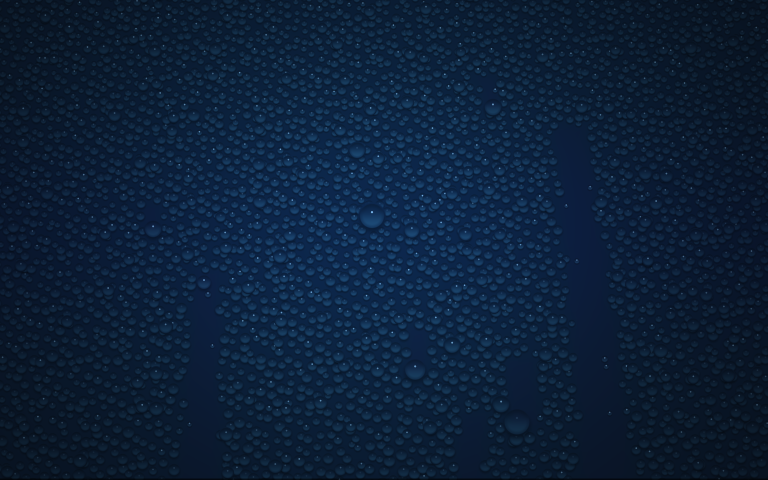
Write a WebGL 1 fragment shader that draws this texture.

```glsl
precision highp float;
// Water beads condensed on dark blue glass, lit by a soft central glow.
// A turned, jittered hex grid scatters the beads; run-off tracks clear
// strips of it, then medium and large drops are laid on top.

uniform vec2 u_resolution;

#define DENSITY 41.0
#define DENSITY_RISE 16.0
#define GRID_TURN 0.42
#define JITTER 0.56
#define SHADOW 0.30
#define GLINT 0.75
#define MEDIUM_CELL 0.062
#define GLOW_CENTER vec2(0.77, 0.53)
#define GLOW_SIZE vec2(0.64, 0.55)
#define EDGE_COLOR vec3(0.030, 0.064, 0.112)
#define GLOW_COLOR vec3(0.050, 0.160, 0.292)
#define SHEEN_COLOR vec3(0.056, 0.122, 0.146)

float hash(vec2 p) {
  vec3 q = fract(vec3(p.xyx) * 0.1031);
  q += dot(q, q.yzx + 33.33);
  return fract((q.x + q.y) * q.z);
}

vec2 hash2(vec2 p) {
  return vec2(hash(p + 17.3), hash(p + 71.9));
}

float glowAt(vec2 p) {
  vec2 g = (p - GLOW_CENTER) / GLOW_SIZE;
  return exp(-dot(g, g));
}

// Approximate signed distance to one leaning, widening track.
float track(vec2 p, vec2 top, float bottom, float lean, float w, float spread) {
  float t = top.y - p.y;
  float side = abs(p.x - top.x - lean * t) - w - spread * t;
  return max(side, max(-t, bottom - p.y));
}

float tracks(vec2 p) {
  p.x += 0.004 * sin(p.y * 37.0) + 0.002 * sin(p.y * 91.0);
  float d = track(p, vec2(1.188, 0.735), -0.1, 0.11, 0.030, 0.028);
  d = min(d, track(p, vec2(0.434, 0.435), -0.1, -0.045, 0.024, 0.036));
  d = min(d, track(p, vec2(1.088, 0.250), 0.11, 0.0, 0.027, 0.02));
  d = min(d, track(p, vec2(0.982, 0.135), -0.1, 0.0, 0.022, 0.05));
  d = min(d, track(p, vec2(0.868, 0.315), 0.22, 0.0, 0.018, 0.03));
  d = min(d, track(p, vec2(1.008, 0.840), 0.77, 0.25, 0.015, 0.03));
  return min(d, track(p, vec2(0.317, 0.570), 0.51, 0.0, 0.014, 0.03));
}

// Shadow below, dark upper body, bright lower crescent and a small glint.
void drawDrop(inout vec3 color, vec3 ground, float glow, vec2 offset, float r, float seed) {
  float px = 1.0 / u_resolution.y;
  vec2 v = offset / r;
  float d = length(v);
  float aa = 0.8 * px / r;
  float below = length(v + vec2(0.0, 0.28));
  color *= 1.0 - SHADOW * (1.0 - smoothstep(0.65, 1.4, below));
  float cover = 1.0 - smoothstep(1.0 - aa, 1.0 + aa, d);
  float crescent = (1.0 - smoothstep(-0.7, 0.6, v.y)) * (1.0 - 0.6 * smoothstep(0.65, 1.0, d));
  float topRim = smoothstep(0.0, 0.9, v.y) * smoothstep(0.4, 1.0, d);
  vec3 body = ground * (0.98 - 0.24 * topRim);
  body += SHEEN_COLOR * (0.24 + 0.76 * glow) * (0.10 + crescent);
  float spot = length(offset - vec2(0.0, 0.32 * r));
  float spotSize = 0.0011 + 0.04 * r;
  float glint = 1.0 - smoothstep(spotSize - 0.6 * px, spotSize + 0.7 * px, spot);
  body += vec3(0.55, 0.72, 0.8) * glint * GLINT * (0.14 + 0.86 * pow(seed, 7.0)) * (0.4 + 0.6 * glow);
  color = mix(color, body, cover);
}

// A drop that first wipes the small beads around it.
void bigDrop(inout vec3 color, vec3 ground, float glow, vec2 offset, float r, float seed) {
  float wipe = 1.0 - smoothstep(1.05, 1.25, length(offset) / r);
  color = mix(color, ground, wipe);
  drawDrop(color, ground, glow, offset, r, seed);
}

void main() {
  vec2 p = gl_FragCoord.xy / u_resolution.y;
  float glow = glowAt(p);
  vec3 ground = mix(EDGE_COLOR, GLOW_COLOR, glow);
  ground += vec3(0.0, -0.004, 0.014) * exp(-pow((p.y - 0.52) / 0.2, 2.0));
  ground += vec3(0.006, -0.006, 0.004) * (1.0 - smoothstep(-0.015, 0.01, tracks(p))) * (0.3 + glow);
  vec3 color = ground;

  // Small beads, packed tighter toward the top.
  float f = DENSITY + DENSITY_RISE * p.y;
  vec2 q = vec2((p.x - 0.8) * f, (DENSITY + 0.5 * DENSITY_RISE * p.y) * p.y);
  mat2 turn = mat2(cos(GRID_TURN), sin(GRID_TURN), -sin(GRID_TURN), cos(GRID_TURN));
  q = turn * q;
  for (int j = -1; j <= 1; j++) {
    float row = floor(q.y) + float(j);
    float shift = 0.5 * mod(row, 2.0);
    for (int i = -1; i <= 1; i++) {
      vec2 id = vec2(floor(q.x - shift) + float(i), row);
      vec2 dq = q - id - vec2(0.5 + shift, 0.5) - JITTER * (hash2(id) - 0.5);
      dq = dq * turn;
      float dy = dq.y / f;
      vec2 offset = vec2((dq.x - (p.x - 0.8) * DENSITY_RISE * dy) / f, dy);
      float seed = hash(id + 5.7);
      float r = (0.31 + 0.20 * hash(id + 41.0)) / f;
      bool dry = tracks(p - offset) < 0.4 * r;
      if (!dry || seed > 0.95) drawDrop(color, ground, glow, offset, dry ? 0.65 * r : r, seed);
    }
  }

  // Sparse medium drops.
  for (int j = -1; j <= 1; j++) {
    for (int i = -1; i <= 1; i++) {
      vec2 id = floor(p / MEDIUM_CELL) + vec2(float(i), float(j));
      vec2 offset = p - (id + 0.15 + 0.7 * hash2(id + 9.0)) * MEDIUM_CELL;
      float r = 0.0105 + 0.004 * hash(id + 3.0) - 0.002 * p.y;
      if (hash(id + 60.0) > 0.5 && tracks(p - offset) > r)
        bigDrop(color, ground, glow, offset, r, 0.7 + 0.3 * hash(id));
    }
  }

  // Large drops, most at the foot of a track.
  bigDrop(color, ground, glow, p - vec2(0.775, 0.550), 0.025, 1.0);
  bigDrop(color, ground, glow, p - vec2(1.077, 0.121), 0.026, 0.7);
  bigDrop(color, ground, glow, p - vec2(1.044, 0.158), 0.017, 1.0);
  bigDrop(color, ground, glow, p - vec2(0.865, 0.230), 0.021, 1.0);
  bigDrop(color, ground, glow, p - vec2(1.027, 0.777), 0.017, 1.0);
  bigDrop(color, ground, glow, p - vec2(0.319, 0.523), 0.017, 1.0);
  bigDrop(color, ground, glow, p - vec2(0.942, 0.281), 0.016, 1.0);
  bigDrop(color, ground, glow, p - vec2(0.425, 0.412), 0.014, 1.0);
  bigDrop(color, ground, glow, p - vec2(0.744, 0.687), 0.016, 0.6);
  bigDrop(color, ground, glow, p - vec2(0.858, 0.520), 0.015, 0.9);
  bigDrop(color, ground, glow, p - vec2(1.367, 0.577), 0.013, 1.0);

  color *= 0.4 + 0.6 * smoothstep(0.001, 0.005, p.y);
  gl_FragColor = vec4(color, 1.0);
}
```
